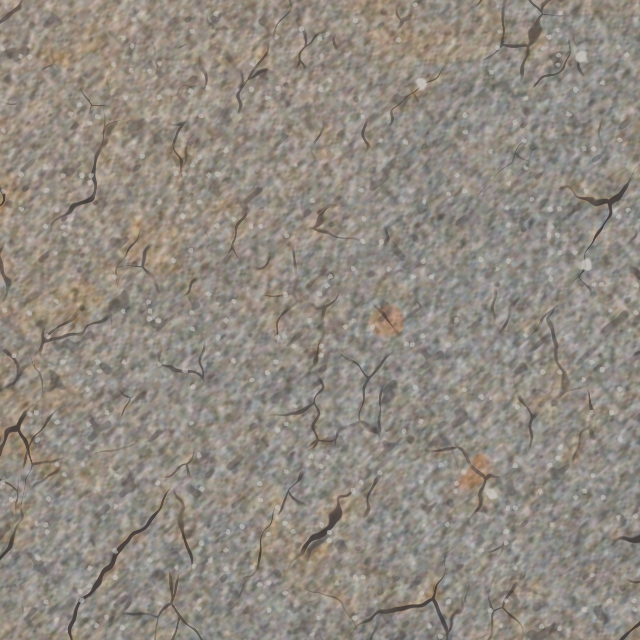
This texture is drawn by a WebGL 2 fragment shader. Its source:

```glsl
#version 300 es
precision highp float;

uniform vec2 u_resolution;
out vec4 fragColor;

const vec3 ASPHALT = vec3(0.558, 0.546, 0.528);
const vec3 DUST = vec3(0.615, 0.560, 0.505);
const vec3 SAND = vec3(0.690, 0.570, 0.430);
const vec3 RUST = vec3(0.700, 0.500, 0.350);
const vec3 CRACK = vec3(0.230, 0.205, 0.205);
const vec3 FLECK = vec3(0.800, 0.790, 0.770);

float hash(vec2 p) {
    return fract(sin(dot(p, vec2(127.1, 311.7))) * 43758.5453);
}

vec2 hash2(vec2 p) {
    return vec2(hash(p), hash(p + 57.3));
}

float noise(vec2 p) {
    vec2 i = floor(p), f = fract(p);
    f = f * f * (3.0 - 2.0 * f);
    return mix(mix(hash(i), hash(i + vec2(1, 0)), f.x),
               mix(hash(i + vec2(0, 1)), hash(i + vec2(1, 1)), f.x), f.y);
}

float fbm(vec2 p) {
    float sum = 0.0, amp = 0.5;
    for (int i = 0; i < 4; i++) {
        sum += amp * noise(p);
        p = mat2(0.8, 0.6, -0.6, 0.8) * p * 2.03 + 11.7;
        amp *= 0.5;
    }
    return sum / 0.9375;
}

vec2 rotate(vec2 p, float angle) {
    float c = cos(angle), s = sin(angle);
    return vec2(c * p.x + s * p.y, c * p.y - s * p.x);
}

vec2 jitter(vec2 p, float freq) {
    return vec2(noise(p * freq), noise(p * freq + 31.4)) - 0.5;
}

// Distance to the nearest border of stretched cells, in canvas units
float cellBorder(vec2 p, vec2 scale) {
    vec2 q = p * scale, base = floor(q), nearest = vec2(0.0);
    float best = 9.0;
    for (int y = -1; y <= 1; y++)
    for (int x = -1; x <= 1; x++) {
        vec2 cell = base + vec2(x, y);
        vec2 r = cell + hash2(cell) - q;
        if (dot(r, r) < best) { best = dot(r, r); nearest = r; }
    }
    float border = 9.0;
    for (int y = -2; y <= 2; y++)
    for (int x = -2; x <= 2; x++) {
        vec2 cell = base + vec2(x, y);
        vec2 r = cell + hash2(cell) - q;
        vec2 gap = r - nearest;
        if (dot(gap, gap) > 0.0001) {
            vec2 n = normalize(gap);
            border = min(border, dot(0.5 * (r + nearest), n) / length(n * scale));
        }
    }
    return border;
}

float crackLine(float dist, float width, float blur) {
    return 1.0 - smoothstep(max(width - blur, 0.0), width + blur, dist);
}

// Sparse rounded stones on a jittered grid
float stones(vec2 p, float freq, float share, float radius) {
    vec2 cell = floor(p * freq);
    vec2 offset = fract(p * freq) - 0.3 - 0.4 * hash2(cell + 7.0);
    float d = length(offset) + 0.2 * (noise(p * freq * 4.0) - 0.5);
    return step(1.0 - share, hash(cell + 3.0)) * (1.0 - smoothstep(radius * 0.5, radius, d));
}

void main() {
    vec2 uv = gl_FragCoord.xy / min(u_resolution.x, u_resolution.y);
    float blur = max(0.0013, 0.7 / min(u_resolution.x, u_resolution.y));

    // Broad tint: dusty towards the upper left
    float dusty = smoothstep(-0.25, 0.85, uv.y - uv.x + 0.7 * (fbm(uv * 4.0) - 0.5));
    vec3 color = mix(ASPHALT, DUST, 0.75 * dusty);
    color += 0.05 * (fbm(uv * 9.0 + 4.0) - 0.5);

    // Broken cracks along the diagonal
    vec2 bent = uv + 0.045 * jitter(uv, 13.0) + 0.016 * jitter(uv, 48.0);
    float longDist = cellBorder(rotate(bent, -0.60) + 3.0, vec2(6.5, 2.4));
    float shortDist = cellBorder(rotate(bent, -0.35) + 8.0, vec2(15.0, 8.0));
    float longMask = smoothstep(0.47, 0.66, fbm(uv * 6.0 + 20.0) + 0.10 * (0.5 - uv.y));
    float shortMask = smoothstep(0.52, 0.70, fbm(uv * 14.0 + 40.0));
    float ragged = 0.4 + 1.2 * noise(uv * 55.0);

    // Sand gathered beside the cracks and in loose patches
    float sandBreak = smoothstep(0.38, 0.68, fbm(uv * 24.0 + 9.0));
    float halo = exp(-longDist / 0.016) * (0.3 + 0.7 * longMask) + 0.6 * exp(-shortDist / 0.010) * shortMask;
    float patches = smoothstep(0.60, 0.78, fbm(uv * vec2(8.0, 13.0) + 60.0)) * (0.3 + 0.7 * dusty);
    color = mix(color, SAND, clamp(0.75 * halo * sandBreak + 0.6 * patches, 0.0, 0.8));
    color = mix(color, RUST, 0.5 * stones(uv + 0.02 * jitter(uv, 30.0), 9.0, 0.06, 0.28));

    // Fine grain with slight relief and colour speckle
    vec2 g = rotate(uv, 0.7) * vec2(105.0, 145.0);
    float relief = noise(g) - noise(g + vec2(0.55, -0.55));
    float grain = 0.16 * (noise(g * 0.75 + 5.0) - 0.5) + 0.13 * (noise(g * 1.7) - 0.5);
    color += grain + 0.11 * relief;
    color += 0.07 * (vec3(noise(g * 0.9 + 70.0), 0.5, noise(g * 0.9 + 90.0)) - 0.5);

    // Pits, cracks and pale flecks
    float pits = smoothstep(0.70, 0.86, noise(g * 0.55 + 33.0)) * smoothstep(0.45, 0.65, noise(uv * 32.0));
    color = mix(color, CRACK, 0.35 * pits);
    float crack = 0.85 * longMask * crackLine(longDist, 0.0030 * ragged * longMask, blur);
    crack = max(crack, 0.60 * shortMask * crackLine(shortDist, 0.0022 * ragged, blur));
    color = mix(color, CRACK, crack);
    color = mix(color, FLECK, 0.6 * stones(uv, 75.0, 0.06, 0.38));
    color = mix(color, FLECK, 0.8 * stones(uv + 2.0, 28.0, 0.006, 0.32));

    fragColor = vec4(clamp(color, 0.0, 1.0), 1.0);
}
```
